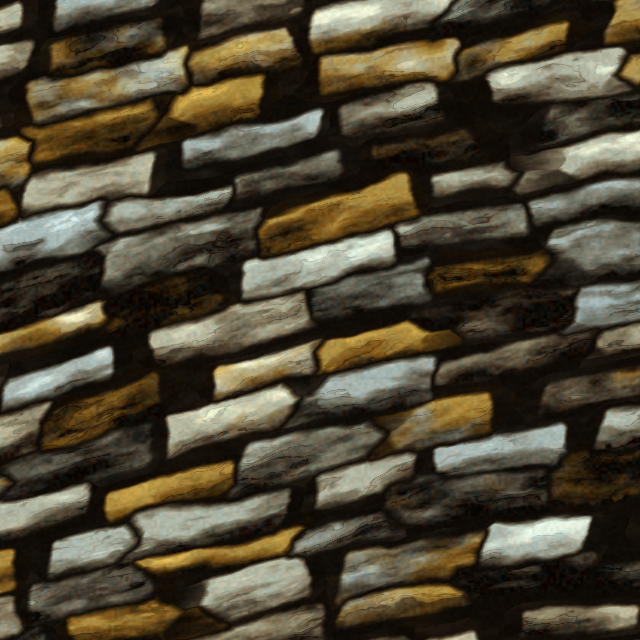
A three.js fragment shader for this texture:

```glsl
// Dry stone wall of thin, tilted slabs with dark joints and ochre stains.
#define COLS 4.6
#define ROWS 14.0
#define SLOPE 0.29
#define SLOPE_EASE 0.07
#define CORNER 0.013
#define JOINT_BLUR 0.010
#define ROUGHNESS 0.016
#define GRAIN 1.05
#define SPECKLE 0.05

varying vec2 vUv;

const vec3 SHADOW = vec3(0.09, 0.06, 0.03);
const vec3 UMBER  = vec3(0.26, 0.23, 0.18);
const vec3 STONE  = vec3(0.47, 0.45, 0.37);
const vec3 PALE   = vec3(0.68, 0.71, 0.65);
const vec3 RUST   = vec3(0.40, 0.28, 0.09);
const vec3 OCHRE  = vec3(0.67, 0.55, 0.25);

vec2 hash2(vec2 p) {
  vec3 a = fract(p.xyx * vec3(0.1031, 0.1030, 0.0973));
  a += dot(a, a.yzx + 33.33);
  return fract((a.xx + a.yz) * a.zy);
}

float noise(vec2 p) {
  vec2 i = floor(p), f = fract(p);
  f = f * f * (3.0 - 2.0 * f);
  float low  = mix(hash2(i).x, hash2(i + vec2(1.0, 0.0)).x, f.x);
  float high = mix(hash2(i + vec2(0.0, 1.0)).x, hash2(i + 1.0).x, f.x);
  return mix(low, high, f.y);
}

float fbm(vec2 p) {
  float sum = 0.0, amp = 0.5;
  for (int i = 0; i < 4; i++) {
    sum += amp * noise(p);
    p = p * 2.03 + 17.3;
    amp *= 0.5;
  }
  return sum / 0.9375;
}

float roundedBox(vec2 p, vec2 halfSize) {
  vec2 e = abs(p) - halfSize + CORNER;
  return min(max(e.x, e.y), 0.0) + length(max(e, 0.0)) - CORNER;
}

// Brightness to colour, along a three-step palette
vec3 ramp(float t, vec3 low, vec3 mid, vec3 high) {
  vec3 c = mix(SHADOW * 0.6, low, smoothstep(0.05, 0.40, t));
  c = mix(c, mid, smoothstep(0.32, 0.64, t));
  c = mix(c, high, smoothstep(0.58, 0.90, t));
  return c * (1.0 + 0.35 * smoothstep(0.95, 1.35, t));
}

void main() {
  // Sloping courses, flatter towards the right, with ragged outlines
  vec2 q = vUv;
  q.y += -SLOPE * q.x + SLOPE_EASE * q.x * q.x;
  q.y += 0.022 * (noise(vUv * vec2(3.0, 4.0)) - 0.5);
  vec2 ragged = vec2(fbm(q * vec2(20.0, 34.0)), fbm(q * vec2(16.0, 40.0) + 60.0));
  q += ROUGHNESS * (ragged - 0.5);

  // Cellular search: nearest and second nearest slab
  float first = 1.0, second = 1.0;
  vec2 slabId = vec2(0.0), local = vec2(0.0), slabSize = vec2(1.0);
  for (int j = -1; j <= 1; j++) {
    float row = floor(q.y * ROWS) + float(j);
    float shift = hash2(vec2(row + 50.0, 7.0)).x * 3.0;
    for (int i = -1; i <= 1; i++) {
      vec2 id = vec2(floor(q.x * COLS + shift) + float(i), row) + 50.0;
      vec2 jitter = hash2(id) - 0.5;
      vec2 size = hash2(id + 31.7);
      vec2 lean = hash2(id + 73.1) - 0.5;
      vec2 cell = id - 50.0 + 0.5 + jitter * vec2(0.45, 0.4);
      vec2 d = q - vec2(cell.x - shift, cell.y) / vec2(COLS, ROWS);
      d.y -= 0.16 * lean.x * d.x;
      d.x += 0.9 * lean.y * d.y;
      vec2 halfSize = mix(vec2(0.36, 0.31), vec2(0.64, 0.62), size) / vec2(COLS, ROWS);
      float taper = 1.0 + 0.35 * lean.y * d.x / halfSize.x;
      float dist = roundedBox(d, halfSize * vec2(1.0, taper));
      if (dist < first) {
        second = first;
        first = dist;
        slabId = id;
        local = d;
        slabSize = halfSize;
      } else {
        second = min(second, dist);
      }
    }
  }
  float edge = min(-first, 0.5 * (second - first));
  float face = smoothstep(-0.001, JOINT_BLUR, edge);

  // Layered surface: long strata, cracks and light from above
  vec2 look = hash2(slabId + 11.3);
  vec2 kind = hash2(slabId + 97.9);
  vec2 s = local + slabId * 1.7;
  float grain = fbm(s * vec2(15.0, 46.0));
  float strata = noise(s * vec2(9.0, 75.0) + 4.0 * grain);
  float crack = 1.0 - smoothstep(0.0, 0.13, abs(strata - 0.5));
  float lit = smoothstep(-1.0, 0.5, local.y / slabSize.y);
  float tone = mix(0.50, 1.12, look.x) * (look.y < 0.2 ? 0.45 : 1.0);
  float light = tone * (0.45 + 0.55 * lit) + GRAIN * (grain - 0.5);
  light -= 0.16 * crack * smoothstep(0.35, 0.6, noise(s * 18.0));
  light = mix(0.22 * grain, light, face);

  // Grey stone with ochre stains and faint cool or rosy tints
  float stain = 0.62 * kind.x + 0.38 * fbm(s * vec2(13.0, 24.0) + 40.0);
  float warm = smoothstep(0.54, 0.70, stain);
  vec3 color = mix(ramp(light, UMBER, STONE, PALE),
                   ramp(light, RUST * 0.65, RUST * 1.2, OCHRE), warm);
  color *= 1.0 + (kind.y - 0.5) * vec3(-0.12, 0.0, 0.18) * (1.0 - warm);
  vec2 fleck = vec2(noise(vUv * 210.0), noise(vUv * 190.0 + 80.0)) - 0.5;
  color += SPECKLE * (fleck.x + fleck.y * vec3(0.7, -0.3, -0.7)) * (0.4 + face);
  gl_FragColor = vec4(clamp(color, 0.0, 1.0), 1.0);
}
```
